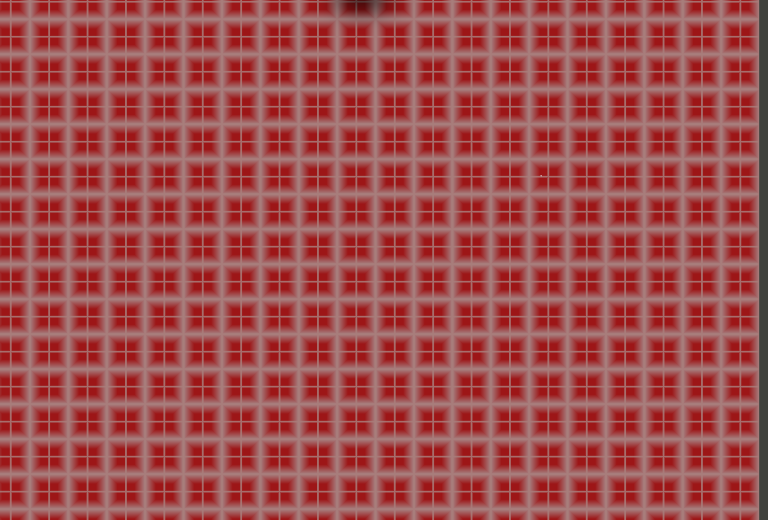
This pattern is drawn by a Shadertoy shader. Its source:

```glsl
// Red tiles with soft grey-pink bevels, fine cross lines and a dark right border.
#define TILES vec2(20.0, 14.86)     // repeats across and down
#define SEAM_START vec2(0.78, 0.31) // first seam, in tiles from lower left
#define BEVEL 0.28                  // bevel reach, in tiles
#define LINE_WIDTH 0.048            // fine line width, in tiles
#define LINE_STRENGTH 0.85
#define BORDER_X 0.9885             // left edge of the border
#define RED vec3(0.615, 0.085, 0.09)
#define PALE vec3(0.65, 0.51, 0.51)
#define LINE_COLOR vec3(0.66, 0.49, 0.48)
#define BORDER_COLOR vec3(0.25, 0.26, 0.24)
#define SMUDGE_POS vec2(0.472, 1.0)
#define SPECK_POS vec2(0.7046, 0.662)

// Distance on each axis to the nearest seam, in tiles.
vec2 seamDistance(vec2 tile) {
    return abs(fract(tile + 0.5) - 0.5);
}

// Coverage of a line on each axis, filtered over one pixel.
vec2 lineCoverage(vec2 dist, vec2 pixel) {
    return clamp((0.5 * LINE_WIDTH - dist) / pixel + 0.5, 0.0, 1.0);
}

// Soft dark stain clipped by the top edge.
float smudge(vec2 uv) {
    vec2 q = (uv - SMUDGE_POS) / vec2(0.038, 0.032);
    return 0.5 * exp(-dot(q, q));
}

void mainImage(out vec4 fragColor, in vec2 fragCoord) {
    vec2 uv = fragCoord / iResolution.xy;
    vec2 tile = uv * TILES - SEAM_START;
    vec2 pixel = TILES / iResolution.xy;
    vec2 seam = seamDistance(tile);

    // Mitred bevel: the nearest seam sets the fade to red.
    float glow = clamp(1.0 - min(seam.x, seam.y) / BEVEL, 0.0, 1.0);
    vec3 color = mix(RED, PALE, glow);

    // Fine lines along the seams and through the tile centres.
    vec2 lines = max(lineCoverage(seam, pixel), lineCoverage(0.5 - seam, pixel));
    color = mix(color, LINE_COLOR, LINE_STRENGTH * max(lines.x, lines.y));

    // Wear: a stain at the top and one bright speck.
    color *= 1.0 - smudge(uv);
    float aspect = iResolution.y / iResolution.x;
    float speck = length((uv - SPECK_POS) * vec2(1.0, aspect)) - 0.0007;
    color = mix(color, vec3(0.9), clamp(0.5 - speck * iResolution.x, 0.0, 1.0));

    // Border strip on the right.
    float border = clamp((uv.x - BORDER_X) * iResolution.x + 0.5, 0.0, 1.0);
    color = mix(color, BORDER_COLOR, border);

    fragColor = vec4(color, 1.0);
}
```
